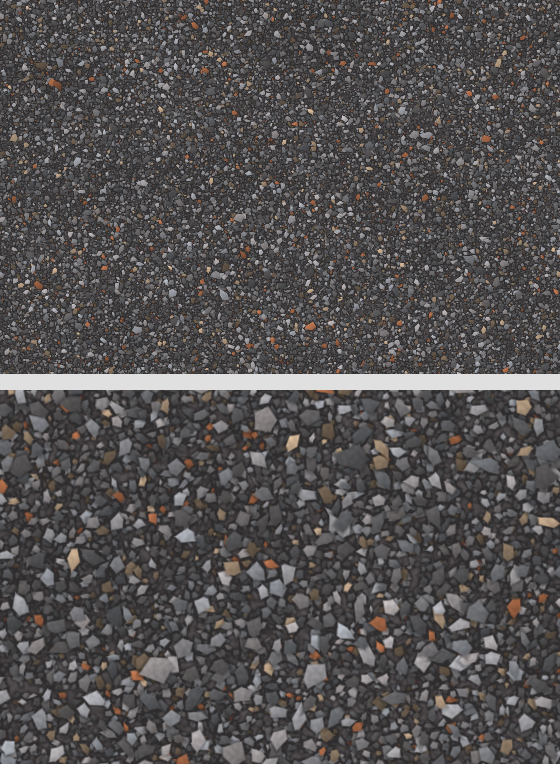
Top: the whole. Bottom: its middle third, enlarged.
A Shadertoy shader for this texture:

```glsl
// Worn asphalt: angular stone chips in a dark, slightly warm binder.
// Four layers of jittered cells, fine to coarse, each hold random convex
// polygons with their own grey, tint, bevel light and contact shadow.

const int   LAYERS = 4;
const int   EDGES = 5;
const float TAU = 6.28319;
const float FINEST_CELLS = 150.0;    // cells per canvas height, first layer
const float LAYER_RATIO = 0.645;     // cell count step to the next layer
const vec4  PRESENCE = vec4(0.82, 0.74, 0.52, 0.07);
const vec4  LAYER_LIGHT = vec4(0.93, 1.0, 1.06, 1.0);
const float EDGE_SOFTNESS = 0.0024;
const float SHADOW_WIDTH = 0.0035;
const float SHADOW_DEPTH = 0.26;
const float BEVEL = 0.11;
const vec2  LIGHT_DIR = vec2(-0.5, 0.866);
const float STONE_DARK = 0.285;
const float STONE_RANGE = 0.36;
const vec3  BINDER = vec3(0.300, 0.281, 0.285);
const vec3  COOL_TINT = vec3(0.965, 0.990, 1.035);
const vec3  WARM_TINT = vec3(1.030, 0.985, 0.985);
const vec3  TAN_TINT = vec3(1.180, 1.020, 0.850);
const vec3  RUST_TINT = vec3(1.480, 0.930, 0.640);
const float RUST_SHARE = 0.025;
const float TAN_SHARE = 0.085;

float hash(vec2 p) {
    vec3 q = fract(vec3(p.xyx) * 0.1031);
    q += dot(q, q.yzx + 33.33);
    return fract((q.x + q.y) * q.z);
}

vec2 hash2(vec2 p) {
    return vec2(hash(p), hash(p + 71.7));
}

vec2 direction(float angle) {
    return vec2(cos(angle), sin(angle));
}

// Gradient noise, about -0.7 to 0.7
float gradientNoise(vec2 p) {
    vec2 i = floor(p), f = fract(p);
    vec2 u = f * f * f * (f * (f * 6.0 - 15.0) + 10.0);
    vec4 corner;
    for (int k = 0; k < 4; k++) {
        vec2 o = vec2(k % 2, k / 2);
        corner[k] = dot(direction(TAU * hash(i + o)), f - o);
    }
    return mix(mix(corner.x, corner.y, u.x), mix(corner.z, corner.w, u.x), u.y);
}

// Signed distance to an irregular convex chip
float chipDistance(vec2 p, float radius, vec2 id) {
    float d = -1.0;
    float turn = TAU * hash(id + 5.3);
    float stretch = mix(1.0, 1.5, hash(id + 9.1));
    vec2 axis = direction(turn);
    p = vec2(dot(p, axis) / stretch, dot(p, vec2(-axis.y, axis.x)) * sqrt(stretch));
    for (int e = 0; e < EDGES; e++) {
        vec2 r = hash2(id + 13.7 * float(e + 1));
        float angle = TAU * (float(e) + 0.65 * r.x) / float(EDGES);
        d = max(d, dot(p, direction(angle)) - radius * mix(0.72, 1.1, r.y));
    }
    return d;
}

// Grey and tint of one chip
vec3 chipColour(vec2 id) {
    float value = hash(id + 21.9);
    float kind = hash(id + 37.1);
    vec3 tint = mix(COOL_TINT, WARM_TINT, hash(id + 43.3));
    if (kind < RUST_SHARE) {
        tint = RUST_TINT;
        value = mix(0.35, 0.7, value);
    } else if (kind < RUST_SHARE + TAN_SHARE) {
        tint = TAN_TINT;
    }
    return tint * (STONE_DARK + STONE_RANGE * value * value);
}

// Lay one layer of chips over the colour beneath
vec3 addChips(vec3 colour, vec2 uv, float cells, int layer, float softness) {
    vec2 p = uv * cells;
    vec2 home = floor(p);
    for (int y = -1; y <= 1; y++)
    for (int x = -1; x <= 1; x++) {
        vec2 cell = home + vec2(x, y);
        vec2 id = cell + 191.0 * float(layer + 1);
        if (hash(id) > PRESENCE[layer]) continue;
        vec2 offset = p - cell - mix(vec2(0.1), vec2(0.9), hash2(id + 3.1));
        float radius = mix(0.25, 0.44, hash(id + 17.3));
        float d = chipDistance(offset, radius, id) / cells;
        float shadow = 1.0 - smoothstep(0.0, SHADOW_WIDTH, d);
        float cover = 1.0 - smoothstep(-0.5 * softness, 0.5 * softness, d);
        float light = 1.0 + BEVEL * clamp(dot(offset, LIGHT_DIR) / radius, -1.0, 1.0);
        light *= LAYER_LIGHT[layer] * (1.0 + 0.13 * gradientNoise(uv * 230.0 + id));
        colour *= 1.0 - SHADOW_DEPTH * shadow;
        colour = mix(colour, chipColour(id) * light, cover);
    }
    return colour;
}

void mainImage(out vec4 fragColor, in vec2 fragCoord) {
    vec2 uv = fragCoord / iResolution.y;
    float softness = max(EDGE_SOFTNESS, 1.0 / iResolution.y);

    // Gritty binder
    float grit = gradientNoise(uv * 170.0) + 0.6 * gradientNoise(uv * 75.0 + 31.0);
    vec3 colour = BINDER * (1.0 + 0.25 * grit);

    // Stone chips, fine to coarse
    float cells = FINEST_CELLS;
    for (int layer = 0; layer < LAYERS; layer++) {
        colour = addChips(colour, uv, cells, layer, softness);
        cells *= LAYER_RATIO;
    }

    // Broad, faint wear and a floor for the darkest gaps
    float wear = gradientNoise(uv * vec2(3.0, 5.0)) + 0.5 * gradientNoise(uv * 13.0 + 7.0);
    colour *= 1.0 + 0.10 * wear;
    colour = max(colour, BINDER * 0.62);
    fragColor = vec4(clamp(colour, 0.0, 1.0), 1.0);
}
```
